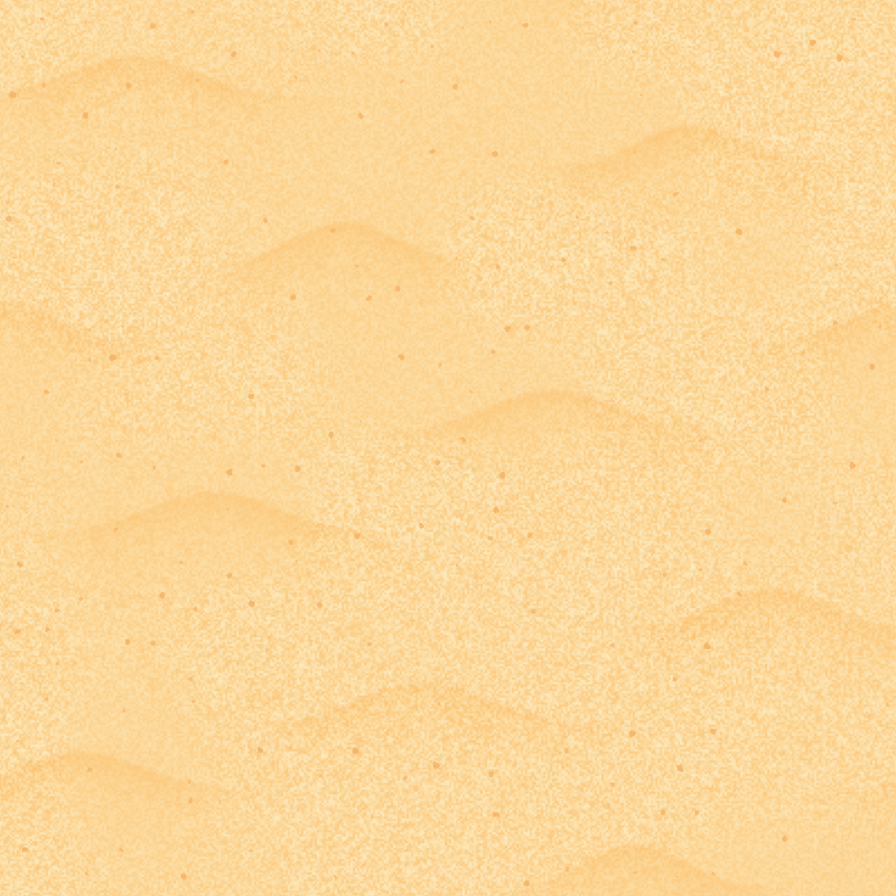
This texture is drawn by a three.js fragment shader. Its source:

```glsl
#define DARK_SAND vec3(0.99, 0.80, 0.51)
#define PALE_SAND vec3(0.99, 0.89, 0.69)
#define SPECK_COLOR vec3(0.97, 0.71, 0.40)
#define GRAIN_SCALE 400.0
#define GRAIN_CONTRAST 1.2
#define PATCH_SCALE 7.0
#define SPECK_CELLS 26.0
#define SPECK_DENSITY 0.32
#define RIDGE_COUNT 10
#define RIDGE_HEIGHT 0.048
#define RIDGE_FADE 0.030
#define RIDGE_SHADE 0.52

varying vec2 vUv;

float hash(vec2 p) {
  vec3 q = fract(p.xyx * 0.1031);
  q += dot(q, q.yzx + 33.33);
  return fract((q.x + q.y) * q.z);
}

float noise(vec2 p) {
  vec2 cell = floor(p);
  vec2 f = fract(p);
  f = f * f * (3.0 - 2.0 * f);
  float low = mix(hash(cell), hash(cell + vec2(1.0, 0.0)), f.x);
  float high = mix(hash(cell + vec2(0.0, 1.0)), hash(cell + vec2(1.0)), f.x);
  return mix(low, high, f.y);
}

// Signed distance on a canvas that wraps around
float wrapped(float d) {
  return fract(d + 0.5) - 0.5;
}

// Shadow with a crisp crest that fades downwards and at both ends
float ridgeShade(vec2 uv) {
  float shade = 0.0;
  float wobble = 0.010 * (noise(uv * vec2(9.0, 5.0)) - 0.5);
  for (int i = 0; i < RIDGE_COUNT; i++) {
    float id = float(i);
    float width = mix(0.85, 1.2, hash(vec2(id, 3.0)));
    vec2 peak = vec2(0.15 + 0.618 * id, 0.95 - id / float(RIDGE_COUNT));
    peak.y += 0.03 * (hash(vec2(id, 8.0)) - 0.5);

    float across = wrapped(uv.x - peak.x) / width;
    float drop = RIDGE_HEIGHT * (1.0 - exp(-across * across / 0.0085));
    float below = wrapped(peak.y - drop + wobble - uv.y);
    float ends = 1.0 - smoothstep(0.06, 0.23, abs(across));
    float fade = RIDGE_FADE * mix(0.5, 1.0, ends);
    float band = smoothstep(-0.004, 0.005, below) * exp(-max(below, 0.0) / fade);
    shade = max(shade, band * ends);
  }
  return shade;
}

// Sparse, slightly ragged dark grains
float specks(vec2 uv) {
  vec2 p = uv * SPECK_CELLS;
  vec2 cell = floor(p);
  vec2 center = 0.2 + 0.6 * vec2(hash(cell + 17.0), hash(cell + 53.0));
  float size = hash(cell + 91.0);
  float radius = mix(0.035, 0.10, size * size);
  vec2 ragged = vec2(noise(uv * 260.0), noise(uv * 260.0 + 71.0)) - 0.5;
  float d = length(fract(p) - center + 0.07 * ragged) - radius;
  float present = step(hash(cell + 137.0), SPECK_DENSITY);
  return present * (1.0 - smoothstep(-0.02, 0.025, d)) * mix(0.55, 0.95, size);
}

void main() {
  // Fine grain, calmer in some broad patches
  float fine = noise(vUv * GRAIN_SCALE) - 0.5;
  float coarse = noise(vUv * GRAIN_SCALE * 0.5 + 37.0) - 0.5;
  float grain = fine + 0.35 * coarse;
  float rough = smoothstep(0.2, 0.65, noise(vUv * PATCH_SCALE + 5.0));
  float tone = 0.55 + grain * GRAIN_CONTRAST * mix(0.55, 1.1, rough);
  tone += 0.10 * (rough - 0.5);

  // Ripple shadows, stippled by the grain
  tone -= RIDGE_SHADE * ridgeShade(vUv) * (1.0 + 0.5 * grain);

  vec3 color = mix(DARK_SAND, PALE_SAND, clamp(tone, -0.35, 1.4));
  color = mix(color, SPECK_COLOR, specks(vUv));
  gl_FragColor = vec4(color, 1.0);
}
```
